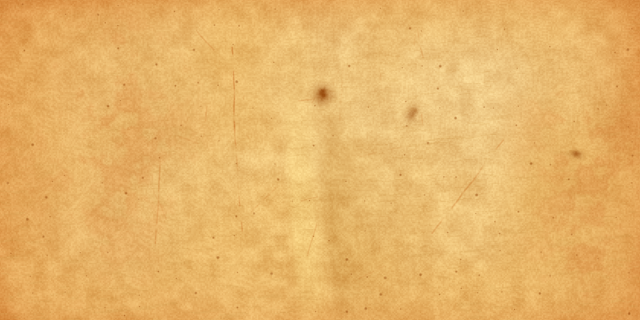
A WebGL 2 fragment shader for this texture:

```glsl
#version 300 es
precision highp float;

uniform vec2 u_resolution;
out vec4 fragColor;

const vec3 GOLD = vec3(0.920, 0.735, 0.425);
const vec3 PALE = vec3(0.935, 0.790, 0.525);
const vec3 TAN = vec3(0.840, 0.640, 0.330);
const vec3 ORANGE = vec3(0.880, 0.610, 0.310);
const vec3 RUST = vec3(0.820, 0.510, 0.220);
const vec3 BROWN = vec3(0.600, 0.300, 0.060);
const vec3 FOLD_LIGHT = vec3(0.960, 0.820, 0.500);

const float GRAIN_SCALE = 210.0;
const float GRAIN_AMOUNT = 0.075;
const float MOTTLE_AMOUNT = 0.16;
const float BLOTCH_AMOUNT = 0.50;
const float FIBRE_AMOUNT = 0.30;
const float SCRATCH_WIDTH = 0.0016;
const int SCRATCH_COUNT = 30;
const float SPECK_CELLS = 17.0;
const float SPECK_SHARE = 0.30;

float hash(vec2 p) {
    return fract(sin(dot(p, vec2(127.1, 311.7))) * 43758.5);
}

vec2 hash2(vec2 p) {
    return vec2(hash(p), hash(p + 57.3));
}

float noise(vec2 p) {
    vec2 i = floor(p), f = fract(p);
    f = f * f * (3.0 - 2.0 * f);
    return mix(mix(hash(i), hash(i + vec2(1, 0)), f.x),
               mix(hash(i + vec2(0, 1)), hash(i + vec2(1, 1)), f.x), f.y);
}

float fbm(vec2 p) {
    float sum = 0.0, amp = 0.5;
    for (int i = 0; i < 5; i++) {
        sum += amp * noise(p);
        p = mat2(1.6, 1.2, -1.2, 1.6) * p + 7.3;
        amp *= 0.5;
    }
    return sum;
}

float glow(vec2 d, vec2 size) {
    d /= size;
    return exp(-dot(d, d));
}

float scratch(vec2 p, vec2 a, vec2 b) {
    vec2 ab = b - a;
    float t = clamp(dot(p - a, ab) / dot(ab, ab), 0.0, 1.0);
    float d = length(p - a - ab * t);
    return 1.0 - smoothstep(0.0, SCRATCH_WIDTH + 1.0 / u_resolution.y, d);
}

// Short random strokes plus a few long ones
float scratches(vec2 p) {
    vec2 q = p + 0.006 * (vec2(noise(p * 14.0), noise(p * 14.0 + 40.0)) - 0.5);
    float mark = 0.0;
    for (int i = 0; i < SCRATCH_COUNT; i++) {
        vec2 id = vec2(float(i), 3.7);
        vec2 start = vec2(0.45, 0.15) + hash2(id) * vec2(1.1, 0.7);
        float angle = 6.2832 * hash(id + 11.0);
        float size = mix(0.03, 0.16, pow(hash(id + 23.0), 2.0));
        vec2 end = start + size * vec2(cos(angle), sin(angle));
        mark = max(mark, 0.55 * hash(id + 31.0) * scratch(q, start, end));
    }
    mark = max(mark, scratch(q, vec2(0.725, 0.85), vec2(0.737, 0.55)));
    mark = max(mark, 0.7 * scratch(q, vec2(0.735, 0.60), vec2(0.755, 0.28)));
    mark = max(mark, 0.6 * scratch(q, vec2(0.505, 0.53), vec2(0.485, 0.24)));
    mark = max(mark, 0.6 * scratch(q, vec2(1.350, 0.27), vec2(1.570, 0.56)));
    return mark * smoothstep(0.2, 0.6, noise(p * 38.0));
}

float specks(vec2 p) {
    vec2 g = p * SPECK_CELLS, id = floor(g);
    vec2 centre = 0.2 + 0.6 * hash2(id + 5.0);
    float radius = mix(0.02, 0.07, pow(hash(id + 9.0), 3.0));
    float d = length(fract(g) - centre) - radius;
    float soft = SPECK_CELLS / u_resolution.y;
    return step(hash(id + 2.0), SPECK_SHARE) * (1.0 - smoothstep(-soft, soft, d));
}

void main() {
    vec2 p = gl_FragCoord.xy / u_resolution.y;
    float width = u_resolution.x / u_resolution.y;
    p.x *= 2.0 / width;
    float cloud = fbm(p * 4.0), mottle = fbm(p * 24.0);

    // Uneven paper tone
    float pale = glow(p - vec2(1.38, 0.72), vec2(0.50, 0.32))
               + 0.35 * glow(p - vec2(0.30, 0.45), vec2(0.35, 0.40));
    vec3 col = mix(GOLD, PALE, clamp(pale + 1.2 * (cloud - 0.48), 0.0, 1.0));

    // Vertical fold: bright ridge with a shaded side
    float bend = 0.05 * pow(1.0 - p.y, 3.0);
    float t = p.x - 0.93 - bend;
    float low = 1.0 - smoothstep(0.35, 0.80, p.y);
    float ridge = smoothstep(-0.06, -0.015, t) * (1.0 - smoothstep(0.01, 0.09, t));
    float shade = smoothstep(0.04, 0.10, t) * exp(-max(t - 0.09, 0.0) / 0.12);
    col = mix(col, FOLD_LIGHT, 0.65 * ridge * mix(0.25, 1.0, low));
    col = mix(col, TAN, 0.70 * shade * mix(0.1, 1.0, low));

    // Darkened borders and ragged stains
    float border = 0.95 * exp(-p.x / 0.20) + 0.85 * exp((p.x - 2.0) / 0.13)
                 + 0.65 * exp((p.y - 1.0) / 0.07) + 0.60 * exp(-p.y / 0.08);
    border *= 0.45 + 1.1 * cloud;
    col = mix(col, ORANGE, clamp(border, 0.0, 1.0));
    col = mix(col, RUST, 0.7 * smoothstep(0.75, 1.7, border));
    float sides = max(glow(p - vec2(0.32, 0.60), vec2(0.30, 0.55)), smoothstep(1.5, 1.85, p.x));
    float blotch = smoothstep(0.51, 0.63, 0.6 * fbm(p * 5.0 + 13.0) + 0.4 * mottle);
    col = mix(col, RUST, BLOTCH_AMOUNT * blotch * sides);

    // Horizontal fibres, scratches and specks
    float fibre = smoothstep(0.68, 0.92, noise(p * vec2(22.0, 150.0) + 3.0 * mottle));
    col = mix(col, TAN, FIBRE_AMOUNT * fibre * mix(1.0, 0.5, p.y));
    col = mix(col, RUST, 0.65 * scratches(p));
    col = mix(col, BROWN, 0.55 * specks(p));

    // Soft brown spots
    vec2 wobble = 0.03 * (vec2(mottle, fbm(p * 24.0 + 31.0)) - 0.48);
    float spot = 0.65 * glow(p + wobble - vec2(1.010, 0.705), vec2(0.030, 0.024))
               + 0.45 * glow(p + wobble - vec2(1.005, 0.707), vec2(0.014))
               + 0.50 * glow(p + wobble - vec2(1.285, 0.640), vec2(0.015, 0.020))
               + 0.65 * glow(p + wobble - vec2(1.797, 0.515), vec2(0.018, 0.013));
    col = mix(col, BROWN, min(spot, 0.9));

    // Fine mottling and grain
    float grain = noise(p * GRAIN_SCALE) - 0.5;
    float tone = MOTTLE_AMOUNT * (mottle - 0.48) + GRAIN_AMOUNT * grain;
    col += tone * vec3(0.65, 1.0, 1.05);
    fragColor = vec4(clamp(col, 0.0, 1.0), 1.0);
}
```
